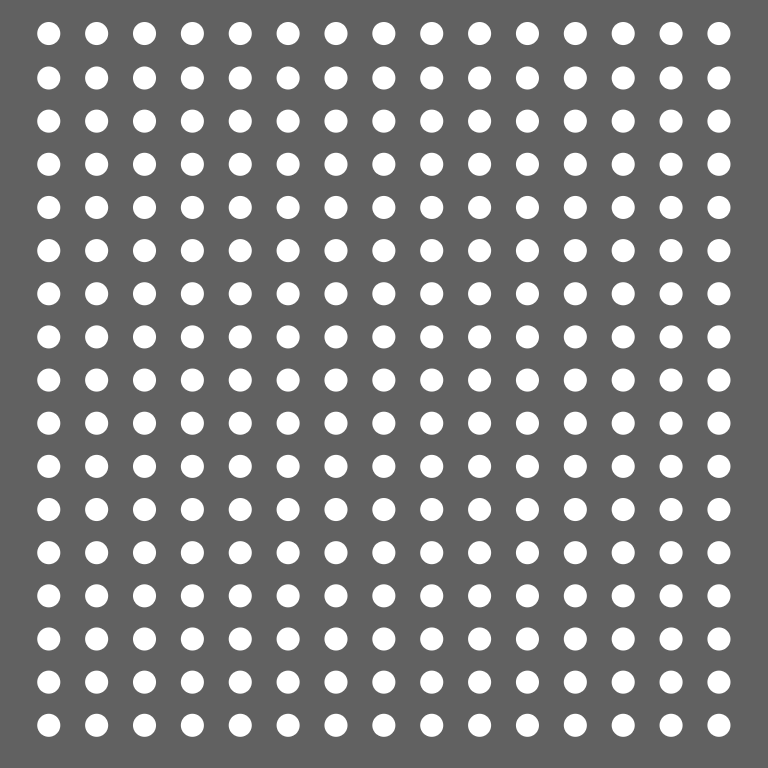
A Shadertoy shader for this pattern:

```glsl
// Grid of white dots, 15 across and 17 down, on a flat grey ground.

// Signed distance from p to the nearest dot of the grid.
float dotGrid(vec2 p) {
    vec2 firstDot = vec2(0.0635, 0.0556);
    vec2 pitch = vec2(0.06233, 0.05619);
    vec2 cell = clamp(round((p - firstDot) / pitch), vec2(0.0), vec2(14.0, 16.0));
    vec2 center = firstDot + cell * pitch;

    // The top row sits slightly high.
    center.y += 0.0017 * step(15.5, cell.y);

    return length(p - center) - 0.015;
}

void mainImage(out vec4 fragColor, in vec2 fragCoord) {
    vec2 p = fragCoord / iResolution.xy;
    float pixel = 1.0 / min(iResolution.x, iResolution.y);

    // Antialiased coverage over one pixel.
    float coverage = clamp(0.5 - dotGrid(p) / pixel, 0.0, 1.0);
    fragColor = vec4(mix(vec3(0.38), vec3(1.0), coverage), 1.0);
}
```
